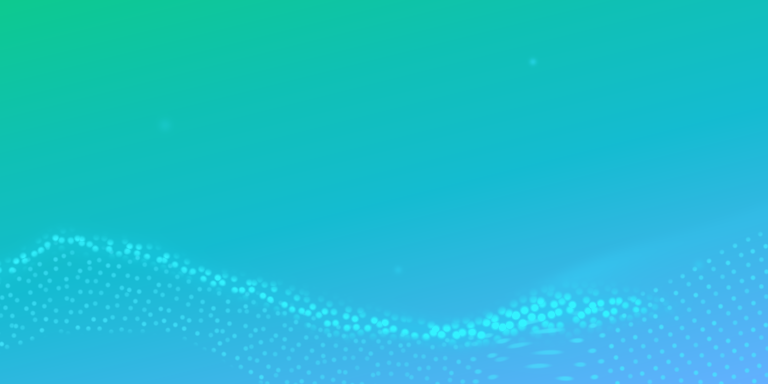
This background is drawn by a WebGL 1 fragment shader. Its source:

```glsl
precision highp float;
// Green-to-blue diagonal gradient with a glowing wave of scattered light dots.

uniform vec2 u_resolution;

vec2 hash2(vec2 cell) {
  return fract(sin(vec2(dot(cell, vec2(127.1, 311.7)),
                        dot(cell, vec2(269.5, 183.3)))) * 4375.85);
}

// Soft dots in staggered rows; tilt undoes the shear of the rows.
float dots(vec2 q, float tilt, float jitter, float radius) {
  float light = 0.0;
  vec2 base = floor(q);
  for (int j = -1; j <= 1; j++) {
    for (int i = -1; i <= 1; i++) {
      vec2 cell = base + vec2(float(i), float(j));
      vec2 rnd = hash2(cell);
      vec2 center = cell + 0.5 + jitter * (rnd - 0.5);
      center.x += 0.5 * mod(cell.y, 2.0) - 0.25;
      vec2 offset = q - center;
      offset.y -= tilt * offset.x;
      float spot = 1.0 - smoothstep(radius * 0.45, radius * 1.5, length(offset));
      light = max(light, spot * (0.6 + 0.4 * rnd.y));
    }
  }
  return light;
}

float bell(float x, float center, float width) {
  float d = (x - center) / width;
  return exp(-d * d);
}

// Height of the bright ridge.
float crest(float x) {
  return mix(0.385, 0.143, smoothstep(0.1, 1.12, x))
       - 0.085 * (1.0 - smoothstep(0.0, 0.18, x))
       + 0.06 * smoothstep(1.22, 1.5, x)
       + 0.006 * sin(x * 20.0);
}

// Upper edge of the hazy slope on the right.
float slope(float x) {
  return 0.47 + 0.36 * (x - 2.0) + 0.008 * sin(x * 9.0);
}

// Upper edge of the sheet of fine dots.
float sheetTop(float x) {
  return mix(crest(x), slope(x) - 0.05, smoothstep(1.45, 1.95, x));
}

vec3 backdrop(vec2 p) {
  float t = 0.25 * p.x + 1.0 - p.y;
  vec3 color = mix(vec3(0.05, 0.79, 0.56), vec3(0.06, 0.753, 0.71),
                   clamp(t / 0.42, 0.0, 1.0));
  color = mix(color, vec3(0.08, 0.735, 0.82), clamp((t - 0.42) / 0.36, 0.0, 1.0));
  return mix(color, vec3(0.39, 0.69, 1.0), clamp((t - 0.78) / 0.72, 0.0, 1.0));
}

float speck(vec2 p, vec2 center, float radius) {
  return exp(-dot(p - center, p - center) / (radius * radius));
}

void main() {
  vec2 p = gl_FragCoord.xy / u_resolution.y;
  vec3 color = backdrop(p);
  float height = p.y - crest(p.x);

  // Hazy slope rising to the right
  float below = slope(p.x) - p.y;
  float haze = smoothstep(-0.035, 0.03, below) * exp(-max(below, 0.0) * 11.0)
             * smoothstep(1.25, 1.5, p.x);
  color = mix(color, vec3(0.2, 0.83, 0.98),
              haze * (0.2 + 0.32 * bell(p.x, 1.5, 0.17)));

  // Glow around the ridge
  float glow = bell(height, -0.005, 0.035)
             * (0.2 + 0.22 * bell(p.x, 1.3, 0.28))
             * (1.0 - smoothstep(1.6, 1.85, p.x));
  color = mix(color, vec3(0.1, 0.85, 0.97), glow);

  // Sheet of fine dots hanging below the ridge
  float depth = sheetTop(p.x) - p.y;
  float tilt = (sheetTop(p.x + 0.005) - sheetTop(p.x - 0.005)) / 0.01;
  float hem = 0.14 - 0.05 * (1.0 - smoothstep(0.0, 0.15, p.x))
            - 0.2 * smoothstep(0.4, 0.85, p.x);
  float sheet = smoothstep(-0.005, 0.025, depth)
              * smoothstep(-0.015, 0.015, p.y - hem);
  float rightward = smoothstep(1.2, 1.6, p.x);
  float fine = dots(vec2(p.x, depth) / mix(0.029, 0.034, rightward), tilt,
                    mix(0.65, 0.2, rightward), mix(0.2, 0.17, rightward));
  float strength = 0.65 + 0.15 * rightward - 0.15 * bell(p.x, 0.95, 0.25)
                 + 0.25 * bell(p.y, hem, 0.025) * (1.0 - rightward);
  color = mix(color, vec3(0.27, 0.91, 1.0), fine * sheet * strength);

  // Dense bright dots along the ridge
  float width = 0.018 + 0.024 * bell(p.x, 1.46, 0.2) + 0.015 * bell(p.x, 0.85, 0.15);
  float band = bell(height, -0.004, width) * (1.0 - smoothstep(1.6, 1.78, p.x));
  float power = 1.0 + 0.35 * bell(p.x, 0.65, 0.1) + 0.6 * bell(p.x, 1.3, 0.28);
  float ridgeTilt = (crest(p.x + 0.005) - crest(p.x - 0.005)) / 0.01;
  float bright = dots(vec2(p.x, -height) / 0.025, ridgeTilt, 0.8,
                      0.32 + 0.09 * bell(p.x, 1.27, 0.28));
  color = mix(color, vec3(0.2, 0.95, 1.0), min(bright * band * power * 1.2, 1.0));

  // Lone drifting specks
  float lone = 0.5 * speck(p, vec2(1.388, 0.839), 0.009)
             + 0.2 * speck(p, vec2(0.43, 0.674), 0.016)
             + 0.3 * speck(p, vec2(1.037, 0.297), 0.01)
             + 0.3 * speck(p, vec2(1.82, 0.31), 0.012);
  color = mix(color, vec3(0.2, 0.88, 1.0), lone);

  gl_FragColor = vec4(color, 1.0);
}
```
